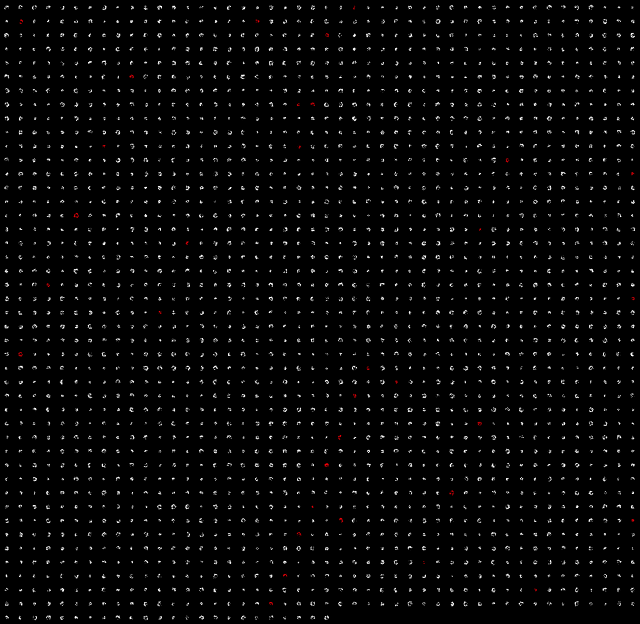
Give the GLSL for this pattern, as a Shadertoy shader.

```glsl
// Grid of tiny broken white rings on black, a few of them red, last row part filled.

const vec2  GRID = vec2(46.0, 45.0);         // marks across and down
const float LAST_ROW_COUNT = 24.0;           // marks in the bottom row
const vec2  MARK_CENTER = vec2(0.48, 0.45);  // in cell units
const float RADIUS_MIN = 0.050;
const float RADIUS_MAX = 0.135;
const float HALF_STROKE = 0.030;
const float EROSION = 0.10;                  // strength of the ragged wear
const float GRAIN = 19.0;                    // wear lumps per cell
const float GAP_DEPTH = 0.05;                // how far the open side is cut away
const float GAP_SPREAD = 2.4;                // turn of the open side from straight down
const float DAB_RADIUS = 0.027;              // speck inside the ring
const float RED_SHARE = 0.0085;
const vec3  BACKGROUND = vec3(0.0);
const vec3  WHITE_INK = vec3(1.0);
const vec3  RED_INK = vec3(0.95, 0.0, 0.03);
const int   SAMPLES = 4;                     // per axis, within one pixel

float hash(vec2 p) {
    return fract(sin(dot(p, vec2(127.1, 311.7))) * 43758.5453);
}

float valueNoise(vec2 p) {
    vec2 i = floor(p);
    vec2 f = fract(p);
    f = f * f * (3.0 - 2.0 * f);
    float low = mix(hash(i), hash(i + vec2(1.0, 0.0)), f.x);
    float high = mix(hash(i + vec2(0.0, 1.0)), hash(i + vec2(1.0, 1.0)), f.x);
    return mix(low, high, f.y);
}

// Signed distance to a worn ring with one open side and an inner speck
float markDistance(vec2 p, vec2 cell) {
    float radius = mix(RADIUS_MIN, RADIUS_MAX, hash(cell + 3.7));
    float gapAngle = -1.5708 + GAP_SPREAD * (2.0 * hash(cell + 11.3) - 1.0);
    float gapEdge = mix(-0.1, 1.0, hash(cell + 23.9));

    float r = length(p);
    float facing = dot(p, vec2(cos(gapAngle), sin(gapAngle))) / max(r, 0.001);
    float ring = abs(r - radius) - HALF_STROKE;
    ring += GAP_DEPTH * smoothstep(gapEdge - 0.2, gapEdge + 0.2, facing);

    vec2 dabOffset = vec2(hash(cell + 31.1), hash(cell + 47.7)) - 0.5;
    float dab = length(p - dabOffset * radius) - DAB_RADIUS;

    float wear = valueNoise(p * GRAIN + cell * 23.0) - 0.5;
    return min(ring + EROSION * wear, dab);
}

vec3 gridColor(vec2 uv, float edge) {
    vec2 g = uv * GRID;
    vec2 cell = floor(g);
    vec2 p = fract(g) - MARK_CENTER;

    // The bottom row stops early
    float present = cell.y < 0.5 ? step(cell.x + 0.5, LAST_ROW_COUNT) : 1.0;
    float ink = present * (1.0 - smoothstep(-edge, edge, markDistance(p, cell)));
    vec3 color = hash(cell + 71.3) < RED_SHARE ? RED_INK : WHITE_INK;
    return mix(BACKGROUND, color, ink);
}

void mainImage(out vec4 fragColor, in vec2 fragCoord) {
    // Average sub-pixel samples so the small marks stay smooth
    float edge = 0.5 * GRID.y / (iResolution.y * float(SAMPLES));
    vec3 sum = vec3(0.0);
    for (int y = 0; y < SAMPLES; y++) {
        for (int x = 0; x < SAMPLES; x++) {
            vec2 offset = (vec2(x, y) + 0.5) / float(SAMPLES) - 0.5;
            sum += gridColor((fragCoord + offset) / iResolution.xy, edge);
        }
    }
    fragColor = vec4(sum / float(SAMPLES * SAMPLES), 1.0);
}
```
